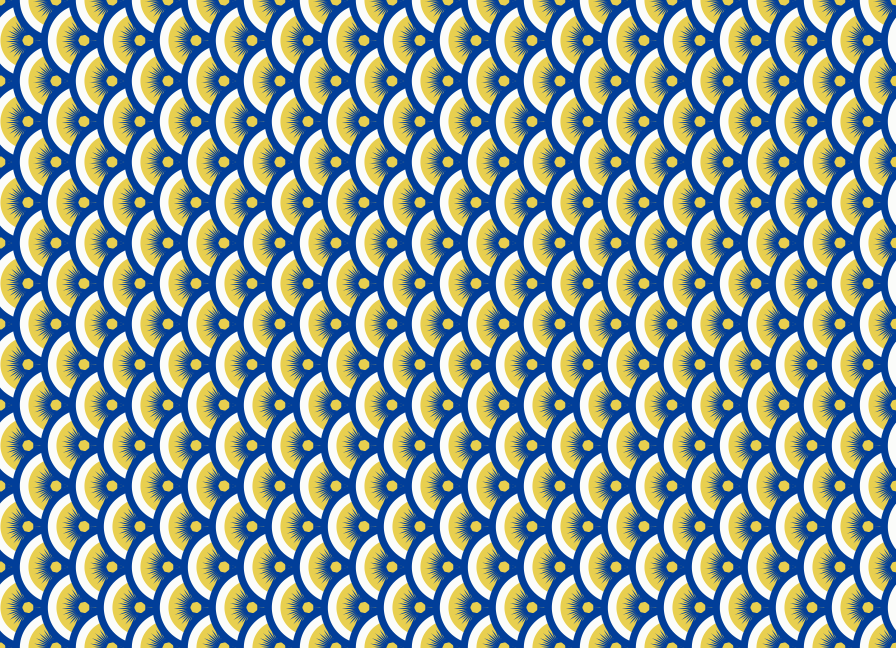
This pattern is drawn by a WebGL 2 fragment shader. Its source:

```glsl
#version 300 es
precision highp float;
// Sideways fish scales: 16 x 8 half-drop repeats, each a disc with a blue rim, a white
// band and a yellow fan spiked with blue rays around a dot. Columns are painted from
// left to right, so each scale covers the ones on its left.

uniform vec2 u_resolution;
out vec4 outColor;

const float PI = 3.14159265;
const vec2 REPEATS = vec2(16.0, 8.0);
const float CELL_HEIGHT = 1.445;   // height of a repeat, its width being 1

const vec3 BLUE = vec3(0.005, 0.242, 0.60);
const vec3 WHITE = vec3(0.985, 0.99, 0.98);
const vec3 YELLOW = vec3(0.91, 0.81, 0.31);

// Coverage of a shape with signed distance d, softened over width w
float fill(float d, float w) {
  return clamp(0.5 - d / w, 0.0, 1.0);
}

// Blue spikes of alternating length, wide at the core and sharp at the tip
float rays(float r, float angle, float w) {
  const float COUNT = 48.0;
  float spoke = angle * COUNT / (2.0 * PI);
  float tip = mix(0.33, 0.39, mod(floor(spoke), 2.0));
  float offAxis = abs(fract(spoke) - 0.5) * 2.0;
  float halfWidth = (tip - r) / (tip - 0.175);
  return fill((offAxis - halfWidth) * PI * r / COUNT, w);
}

// Colour inside one scale, q measured from its dot
vec3 scaleColor(vec2 q, float w) {
  float r = length(q);
  float angle = atan(q.y, -q.x);
  vec3 color = mix(BLUE, WHITE, fill(r - 0.646, w));
  color = mix(color, YELLOW, fill(r - 0.492, w));
  color = mix(color, BLUE, rays(r, angle, w));
  float dotRadius = 0.097 + 0.003 * cos(7.0 * angle);
  return mix(color, YELLOW, fill(r - dotRadius, w));
}

vec3 pattern(vec2 p, float w) {
  vec3 color = BLUE;
  float column = floor(p.x * 2.0);
  // Back to front over the four columns that can reach this point
  for (int i = -1; i <= 2; i++) {
    float c = column + float(i);
    float y = fract(p.y / CELL_HEIGHT - 0.5 * c + 0.5) - 0.5;
    vec2 q = vec2(p.x - 0.5 * c, y * CELL_HEIGHT);
    color = mix(color, scaleColor(q, w), fill(length(q) - 0.775, w));
  }
  return color;
}

void main() {
  vec2 cells = REPEATS * vec2(1.0, CELL_HEIGHT);
  float sampleWidth = REPEATS.x / u_resolution.x / 3.0;

  // Average 3 x 3 samples to keep the fine rays clean
  vec3 sum = vec3(0.0);
  for (int i = 0; i < 9; i++) {
    vec2 shift = (vec2(i % 3, i / 3) - 1.0) / 3.0;
    sum += pattern((gl_FragCoord.xy + shift) / u_resolution * cells, sampleWidth);
  }
  outColor = vec4(sum / 9.0, 1.0);
}
```
